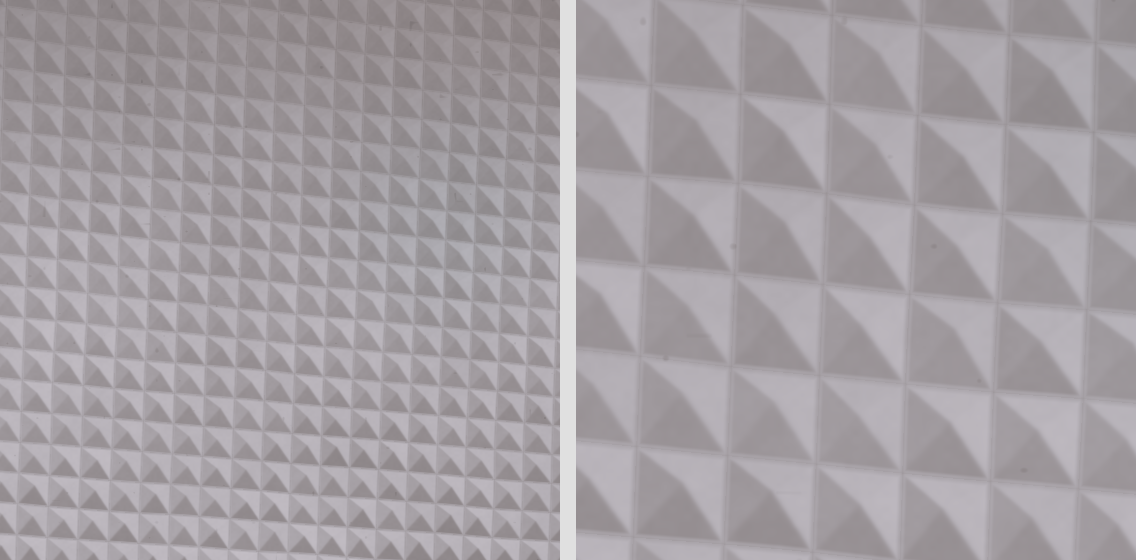
Left: the whole. Right: its middle third, enlarged.
This texture is drawn by a Shadertoy shader. Its source:

```glsl
float hash(vec2 p) {
    return fract(sin(dot(p, vec2(127.1, 311.7))) * 43758.5453);
}

float noise(vec2 p) {
    vec2 i = floor(p), f = fract(p);
    f = f * f * (3.0 - 2.0 * f);
    return mix(mix(hash(i), hash(i + vec2(1, 0)), f.x),
               mix(hash(i + vec2(0, 1)), hash(i + vec2(1, 1)), f.x), f.y);
}

// Slanted, slightly converging grid; one unit per stud, rows counted downward
vec2 studGrid(vec2 p) {
    float s = p.x - 0.0104 + 0.038 * p.y;
    return vec2(s * 18.03 * (1.0 + 0.047 * s),
                (p.y - 0.0104 - 0.131 * p.x) / (0.0555 - 0.0038 * p.x));
}

void mainImage(out vec4 fragColor, in vec2 fragCoord) {
    vec2 p = fragCoord / iResolution.xy;
    p.y = 1.0 - p.y;

    vec2 grid = studGrid(p) + 0.05 * (vec2(noise(p * 9.0), noise(p * 9.0 + 40.0)) - 0.5);
    vec2 cell = floor(grid), f = fract(grid);

    // Pyramid with a slightly wandering apex: left, right, top, bottom planes
    vec2 apex = vec2(0.5, 0.37) + 0.09 * (vec2(hash(cell), hash(cell + 17.0)) - 0.5);
    vec4 planes = vec4(f.x / apex.x, (1.0 - f.x) / (1.0 - apex.x),
                       f.y / apex.y, (1.0 - f.y) / (1.0 - apex.y));
    vec4 weight = exp(-22.0 * planes);
    weight /= dot(weight, vec4(1));

    // Facet contrast grows toward the bottom, where the left facet brightens
    vec4 facets = mix(vec4(-0.025, 0.032, 0.018, -0.034),
                      vec4(-0.042, 0.055, 0.046, -0.060), smoothstep(0.0, 0.5, p.y));
    facets = mix(facets, vec4(-0.005, 0.065, 0.072, -0.095), smoothstep(0.5, 1.0, p.y));
    float relief = dot(weight, facets);
    relief *= 0.85 + 0.3 * hash(cell + 5.0);
    relief += 0.014 * (hash(cell + 31.0) - 0.5);

    // Soft grooves with a thin shadow along the upright ones
    vec2 edge = min(f, 1.0 - f);
    float groove = 1.0 - smoothstep(0.015, 0.065, min(edge.x, edge.y));
    relief = mix(relief, 0.012, 0.8 * groove);
    relief -= 0.035 * (1.0 - smoothstep(0.0, 0.035, edge.x)) * (1.0 - 0.5 * p.y);
    relief -= 0.015 * (1.0 - smoothstep(0.0, 0.03, edge.y));

    // Broad light falloff, faint stains and fine grain
    float light = 0.578 + 0.1 * smoothstep(-0.1, 0.6, p.y) - 0.022 * p.x;
    light += 0.02 * (noise(p * 5.0 + 8.0) - 0.5) + 0.012 * (noise(p * 60.0) - 0.5);
    light += 0.01 * (noise(p * 220.0) - 0.5);
    light -= 0.05 * smoothstep(0.93, 1.0, noise(p * 75.0 + 90.0));

    // Cool grey, warmer in the shadows and near the top right
    float tone = light + relief;
    vec3 tint = mix(vec3(1.0, 0.95, 0.965), vec3(1.0, 0.973, 1.008),
                    smoothstep(0.52, 0.72, tone));
    tint -= vec3(0.0, 0.012, 0.02) * p.x * smoothstep(0.25, 0.0, p.y);
    tint.r -= 0.02 * smoothstep(0.3, 0.0, distance(p, vec2(0.8, 0.4)));
    fragColor = vec4(tone * tint, 1.0);
}
```
